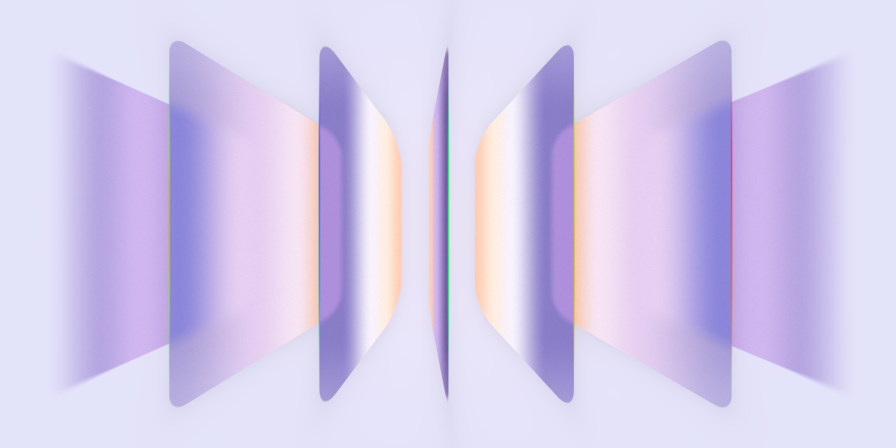
Reproduce this background procedurally as a WebGL 2 fragment shader.

```glsl
#version 300 es
precision highp float;
// Draws a fan of tinted glass panes receding to a pale lavender centre.
uniform vec2 u_resolution;
out vec4 outColor;

// Panes from back to front: tall edge x, short edge x, tall and short half heights.
// Lengths are in canvas heights, measured from the centre.
const int PANE_COUNT = 7;
const vec4 PANES[PANE_COUNT] = vec4[](
    vec4(-0.901, -0.422, 0.391, 0.178), vec4(0.919, 0.411, 0.391, 0.180),
    vec4(-0.622, -0.237, 0.425, 0.190), vec4(0.633, 0.232, 0.425, 0.195),
    vec4(-0.287, -0.104, 0.427, 0.183), vec4(0.281, 0.060, 0.425, 0.185),
    vec4(0.001, -0.042, 0.415, 0.195));
// Rim hue per front pane: base, change with height, change with height squared.
const vec3 RIM_HUES[5] = vec3[](
    vec3(0.17, 0.0, 2.6), vec3(0.58, 0.35, 0.0), vec3(0.0, -0.3, 0.0),
    vec3(0.16, 0.1, 0.4), vec3(0.38, 0.0, 0.5));
const int RIM_ORDER[5] = int[](0, 2, 1, 3, 4);

const vec3 MIST = vec3(0.888, 0.888, 0.980);
const vec3 GLOW = vec3(0.935, 0.910, 0.985);
const vec3 DUSK = vec3(0.715, 0.650, 0.880);
const vec3 LILAC = vec3(0.815, 0.715, 0.940);
const vec3 ORCHID = vec3(0.680, 0.560, 0.860);
const vec3 INDIGO = vec3(0.540, 0.490, 0.785);
const vec3 PERIWINKLE = vec3(0.545, 0.525, 0.855);
const vec3 SLATE = vec3(0.650, 0.605, 0.835);
const vec3 PINK = vec3(0.900, 0.810, 0.945);
const vec3 BLUSH = vec3(0.970, 0.900, 0.960);
const vec3 PEARL = vec3(0.970, 0.950, 0.990);
const vec3 CREAM = vec3(1.000, 0.930, 0.875);
const vec3 PEACH = vec3(1.000, 0.805, 0.700);
const vec3 PLUM = vec3(0.420, 0.330, 0.610);

const float CORNER = 0.036;
const float FROST_BLUR = 0.024;
const float RIM_WIDTH = 0.0035;
const float SHADOW = 0.045;
const float GRAIN = 0.010;
const float GRAIN_CELLS = 384.0;

float hash(vec2 p) {
    return fract(sin(dot(p, vec2(12.9898, 78.233))) * 43758.5453);
}

vec3 hueColor(float hue) {
    return 0.5 + 0.5 * cos(6.28318 * (hue - vec3(0.0, 1.0, 2.0) / 3.0));
}

// Position across a pane: 0 at its tall edge, 1 at its short edge.
float across(vec2 p, vec4 pane) {
    return (p.x - pane.x) / (pane.y - pane.x);
}

// Distance to a trapezoid with softened corners.
float paneDistance(vec2 p, vec4 pane) {
    float width = abs(pane.y - pane.x);
    float t = across(p, pane);
    float slope = (pane.z - pane.w) / width;
    float slant = (abs(p.y) - mix(pane.z, pane.w, t)) / sqrt(1.0 + slope * slope);
    float side = (abs(t - 0.5) - 0.5) * width;
    float r = min(CORNER, 0.2 * width);
    vec2 q = vec2(slant, side) + r;
    return length(max(q, 0.0)) + min(max(q.x, q.y), 0.0) - r;
}

float cover(float d, float blur) {
    return 1.0 - smoothstep(-blur, blur, d);
}

// Pane tints; "behind" tells how much of a farther pane shows through.
vec3 outerTint(float t) {
    vec3 c = mix(DUSK, LILAC, smoothstep(0.26, 0.44, t));
    return mix(c, ORCHID, 0.3 * smoothstep(0.46, 0.62, t));
}

vec3 middleTint(float t, float behind) {
    vec3 clear = mix(SLATE, PINK, smoothstep(0.0, 0.55, t));
    clear = mix(clear, BLUSH, smoothstep(0.5, 0.76, t));
    clear = mix(clear, PEACH, smoothstep(0.74, 0.90, t));
    vec3 frosted = mix(PERIWINKLE, PINK, smoothstep(0.05, 0.42, t));
    return mix(clear, frosted, behind);
}

vec3 innerTint(float t, float behind) {
    vec3 clear = mix(INDIGO, PEARL, smoothstep(0.27, 0.64, t));
    clear = mix(clear, CREAM, smoothstep(0.62, 0.84, t));
    clear = mix(clear, PEACH, smoothstep(0.80, 1.0, t));
    return mix(clear, ORCHID, behind);
}

vec3 centreTint(float t) {
    vec3 c = mix(PLUM, LILAC, smoothstep(0.0, 0.68, t));
    return mix(c, PEACH, smoothstep(0.66, 0.92, t));
}

void main() {
    vec2 p = (gl_FragCoord.xy - 0.5 * u_resolution) / u_resolution.y;
    float pixel = 1.0 / u_resolution.y;
    float grain = (hash(floor(p * GRAIN_CELLS)) - 0.5) * GRAIN;

    // Misty backdrop with a pale centre.
    vec3 color = mix(MIST, GLOW, exp(-dot(p * vec2(1.7, 2.6), p * vec2(1.7, 2.6))));

    for (int i = 0; i < PANE_COUNT; i++) {
        vec4 pane = PANES[i];
        int layer = i / 2;
        float t = clamp(across(p, pane), 0.0, 1.0);
        float d = paneDistance(p, pane);
        if (layer == 0) {
            float softness = pixel + 0.012 * (1.0 - smoothstep(0.0, 0.4, t));
            float fade = smoothstep(0.0, 0.27, t);
            color = mix(color, outerTint(t) + grain, cover(d, softness) * fade);
            continue;
        }

        // Frosted body, paler toward its tips, over a faint shadow.
        float blur = layer == 1 ? FROST_BLUR : 0.4 * FROST_BLUR;
        float behind = cover(paneDistance(p, PANES[i - 2]), blur);
        vec3 tint = layer == 1 ? middleTint(t, behind)
                  : layer == 2 ? innerTint(t, behind) : centreTint(t);
        tint = mix(tint, MIST, 0.3 * smoothstep(0.24, 0.43, abs(p.y)));
        color *= 1.0 - SHADOW * exp(-max(d, 0.0) * 45.0);
        float body = cover(d, 0.75 * pixel);
        color = mix(color, tint + grain, body);

        // Iridescent rim along the tall edge.
        vec3 hue = RIM_HUES[RIM_ORDER[i - 2]];
        float rim = cover(abs(p.x - pane.x) - 0.5 * RIM_WIDTH, 0.75 * pixel);
        rim *= 1.0 - smoothstep(0.12, 0.37, abs(p.y));
        color = mix(color, hueColor(hue.x + hue.y * p.y + hue.z * p.y * p.y), 0.8 * rim);
    }
    outColor = vec4(color, 1.0);
}
```
